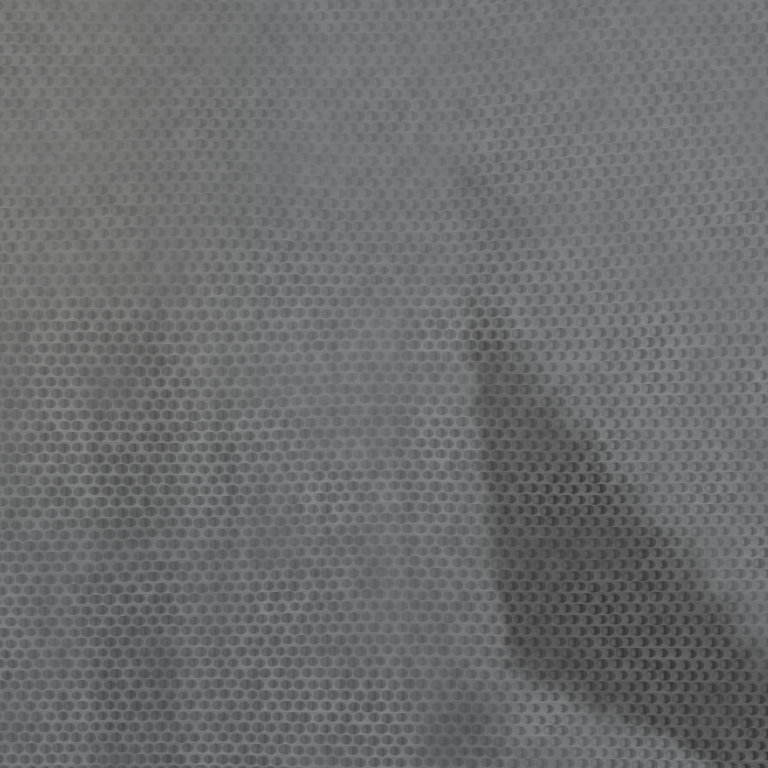
Write a Shadertoy shader that draws this texture.

```glsl
// Grey woven mesh cloth with staggered close-set cells, soft folds and one dark crease.
#define CELLS vec2(56.0, 70.0)      // cells across and rows down
#define OVAL vec2(0.50, 0.49)       // half size of a cell's dark oval
#define WARP 0.014                  // bending of the rows
#define WEAR 0.035                  // brightness change between cells
#define STREAK 0.030                // strength of the vertical thread streaks
#define TOP_TONE 0.458
#define LOW_TONE 0.398
#define FOLD_TONE 0.325
#define COOL vec3(0.992, 1.000, 1.012)
#define WARM vec3(1.006, 1.000, 0.990)

float hash(vec2 p) {
    vec3 q = fract(vec3(p.xyx) * 0.1031);
    q += dot(q, q.yzx + 33.33);
    return fract((q.x + q.y) * q.z);
}

float noise(vec2 p) {
    vec2 i = floor(p), f = fract(p);
    f = f * f * (3.0 - 2.0 * f);
    return mix(mix(hash(i), hash(i + vec2(1, 0)), f.x),
               mix(hash(i + vec2(0, 1)), hash(i + vec2(1, 1)), f.x), f.y);
}

// Soft strip between two edges
float band(float x, float lo, float hi, float soft) {
    return smoothstep(lo - soft, lo + soft, x) * (1.0 - smoothstep(hi - soft, hi + soft, x));
}

// Soft round patch
float blob(vec2 p, vec2 centre, vec2 size) {
    vec2 d = (p - centre) / size;
    return exp(-dot(d, d));
}

// Wedge of shadow with edges broken up by the weave
float foldMask(vec2 p) {
    p += 0.022 * (vec2(noise(p * 60.0), noise(p * 60.0 + 40.0)) - 0.5);
    float left = p.x - mix(0.655, 0.610, smoothstep(0.10, 0.62, p.y));
    float right = 0.63 - 1.2 * (p.x - 0.612) - p.y;
    float lower = p.y - 0.14 + 0.5 * (p.x - 0.65);
    return smoothstep(-0.010, 0.012, left) * smoothstep(-0.04, 0.08, right)
         * smoothstep(-0.025, 0.030, lower);
}

// Large scale light on the cloth
float clothTone(vec2 p, float fold) {
    float lowHalf = 1.0 - smoothstep(0.54, 0.66, p.y);
    float tone = mix(LOW_TONE, TOP_TONE, smoothstep(0.0, 0.85, p.y));
    tone += 0.035 * smoothstep(0.55, 0.85, p.x) * (1.0 - p.y);
    tone += 0.010 * band(p.x, 0.36, 0.62, 0.04) * lowHalf;
    // Hanging folds on the left
    tone -= 0.025 * band(p.x, 0.115 + 0.03 * (0.5 - p.y), 0.225, 0.02) * lowHalf;
    tone -= 0.018 * band(p.x, 0.285, 0.305, 0.012) * band(p.y, 0.22, 0.45, 0.05);
    tone -= 0.012 * band(p.x, 0.17, 0.38, 0.03) * smoothstep(0.58, 0.72, p.y);
    // Dents near the tip and the foot of the crease
    tone -= 0.030 * blob(p, vec2(0.615, 0.77), vec2(0.030, 0.025));
    tone -= 0.030 * blob(p, vec2(0.655, 0.70), vec2(0.040, 0.055));
    tone -= 0.055 * blob(p, vec2(0.605, 0.050), vec2(0.045, 0.060));
    tone += 0.025 * blob(p, vec2(0.690, 0.055), vec2(0.060, 0.045));
    // Vertical threads
    float threads = noise(vec2(p.x * 110.0, p.y * 9.0)) - 0.5;
    tone += STREAK * threads * (0.3 + 0.7 * lowHalf) * (1.0 - smoothstep(0.5, 0.68, p.x));
    float depth = mix(0.050, -0.010, smoothstep(0.62, 0.15, p.y));
    return mix(tone, FOLD_TONE + depth, fold);
}

// Brightness offset of the weave: thin bright net around dark ovals, raised yarn on one side
float weave(vec2 p, float raised) {
    vec2 bend = vec2(noise(p * 4.0), noise(p * 4.0 + 17.0)) - 0.5;
    vec2 g = p + WARP * bend;
    g.y -= 0.07 * max(p.x - 0.58, 0.0) * smoothstep(0.4, 0.8, p.y);
    g *= CELLS;
    g.x += 0.5 * mod(floor(g.y), 2.0);
    vec2 id = floor(g);
    vec2 q = fract(g) - 0.5;
    q += 0.14 * (vec2(hash(id + 3.0), hash(id + 9.0)) - 0.5);
    float size = mix(0.86, 1.08, hash(id + 21.0));
    float hole = 1.0 - smoothstep(0.68, 1.10, length(q / (OVAL * size)));
    // Dark slit between the two yarns of a cell, and the lit yarn beside it
    float slit = hole * (1.0 - smoothstep(0.02, 0.16, abs(q.x - 0.08)));
    float yarn = 1.0 - smoothstep(0.10, 0.26, length((q + vec2(0.22, 0.02)) * vec2(1.0, 0.6)));
    float net = 0.60 - 0.85 * hole - 0.30 * slit - 0.30 * q.y * (1.0 - hole);
    return net + mix(0.15, 0.75, raised) * (yarn - 0.25);
}

void mainImage(out vec4 fragColor, in vec2 fragCoord) {
    vec2 p = fragCoord / iResolution.xy;
    float fold = foldMask(p);
    float contrast = mix(0.092, 0.045, smoothstep(0.35, 0.95, p.y));
    contrast = mix(contrast, 0.105, fold);
    contrast *= 0.6 + 0.8 * noise(p * 14.0 + 31.0);

    float raised = max(smoothstep(0.55, 0.75, p.x), smoothstep(0.55, 0.75, p.y));
    float tone = clothTone(p, fold) + contrast * weave(p, raised);
    tone += WEAR * (noise(p * CELLS * 1.3) - 0.5);

    // Warmer grey on the left and in the shadow
    float warmth = 0.7 * (1.0 - smoothstep(0.15, 0.45, p.x)) * smoothstep(0.15, 0.6, p.y);
    vec3 tint = mix(COOL, WARM, max(warmth, 0.6 * fold));
    fragColor = vec4(clamp(tone * tint, 0.0, 1.0), 1.0);
}
```
